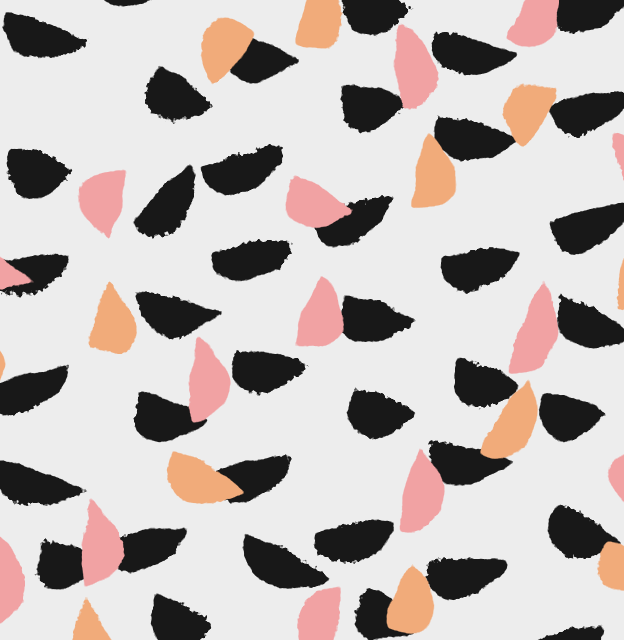
A WebGL 2 fragment shader for this pattern:

```glsl
#version 300 es
precision highp float;

uniform vec2 u_resolution;
out vec4 fragColor;

const vec3 PAPER = vec3(0.928);
const vec3 INK = vec3(0.095);
const vec3 PINK = vec3(0.945, 0.635, 0.64);
const vec3 ORANGE = vec3(0.945, 0.67, 0.48);
const float ROWS = 6.0;

vec4 hash4(vec2 p) {
    vec4 q = fract(p.xyxy * vec4(0.1031, 0.1030, 0.0973, 0.1099));
    q += dot(q, q.wzxy + 33.33);
    return fract((q.xxyz + q.yzzw) * q.zywx);
}

float cornerSlope(vec2 corner, vec2 offset) {
    float angle = 6.2832 * hash4(corner + 71.0).x;
    return dot(vec2(cos(angle), sin(angle)), offset);
}

float gradientNoise(vec2 p) {
    vec2 i = floor(p), f = p - i;
    vec2 u = f * f * f * (f * (f * 6.0 - 15.0) + 10.0);
    vec2 e = vec2(0.0, 1.0);
    return mix(mix(cornerSlope(i, f), cornerSlope(i + e.yx, f - e.yx), u.x),
               mix(cornerSlope(i + e.xy, f - e.xy), cornerSlope(i + e.yy, f - e.yy), u.x), u.y);
}

float smoothMax(float a, float b, float k) {
    float h = max(k - abs(a - b), 0.0) / k;
    return max(a, b) + 0.25 * k * h * h;
}

vec2 rotate(vec2 p, float angle) {
    float c = cos(angle), s = sin(angle);
    return vec2(c * p.x + s * p.y, c * p.y - s * p.x);
}

// Signed distance to the disc whose rim bows out by `bulge` to the right of a -> b
float arcSide(vec2 p, vec2 a, vec2 b, float bulge) {
    vec2 chord = b - a;
    float halfChord = 0.5 * length(chord);
    vec2 outward = vec2(chord.y, -chord.x) / (2.0 * halfChord);
    float radius = (halfChord * halfChord + bulge * bulge) / (2.0 * bulge);
    return length(p - 0.5 * (a + b) - outward * (bulge - radius)) - radius;
}

// Chip with a flat top, a pointed tip at +x and a rounded belly below
float chip(vec2 p, float size, float belly) {
    float len = mix(0.62, 1.02, size * size);
    float depth = mix(0.47, 0.35, size);
    vec2 heel = vec2(-0.5 * len, 0.4 * depth);
    vec2 tip = vec2(0.5 * len, 0.32 * depth);
    vec2 low = vec2(-len * mix(0.1, 0.34, belly), -0.62 * depth);
    float top = arcSide(p, tip, heel, 0.045);
    float back = arcSide(p, heel, low, 0.055);
    float under = arcSide(p, low, tip, 0.06);
    return smoothMax(top, smoothMax(back, under, 0.22), 0.03);
}

// Mostly short chips falling to the right, some long strips rising
float inkChip(vec2 p, vec2 cell) {
    vec4 place = hash4(cell), form = hash4(cell + 19.0);
    bool strip = place.w > 0.62;
    float angle = strip ? mix(0.02, 0.32, place.z) : mix(-0.62, -0.15, place.z);
    if (place.w > 0.92) angle += 0.65;
    float size = strip ? mix(0.7, 1.0, form.x) : form.x * 0.95;
    float belly = strip ? 1.0 : form.y;
    vec2 q = rotate(p - 0.5 - (place.xy - 0.5) * 0.34, angle);
    return chip(q, size, belly);
}

// Mostly upright chips leaning right, some turned tip down
float colourChip(vec2 p, vec2 cell) {
    vec4 place = hash4(cell + 43.0), form = hash4(cell + 67.0);
    float angle = mix(1.0, 1.85, place.z);
    vec2 q = p - vec2(0.97, 1.0) - (place.xy - 0.5) * 0.26;
    if (form.w > 0.9) angle = -0.5;
    else if (place.w > 0.75) angle -= 3.3;
    return chip(rotate(q, angle), form.x, form.y);
}

float coverage(float d, float pixel) {
    return clamp(0.5 - d / (1.3 * pixel), 0.0, 1.0);
}

void main() {
    vec2 p = gl_FragCoord.xy / u_resolution.y * ROWS;
    float pixel = ROWS / u_resolution.y;

    // Torn rims: slow wobble everywhere, fine bristles in patches
    float wobble = 0.045 * gradientNoise(p * 4.0);
    float patches = smoothstep(-0.2, 0.35, gradientNoise(p * 2.3 + 9.0));
    float bristle = 0.043 * gradientNoise(p * 20.0) + 0.022 * gradientNoise(p * 41.0);
    bristle *= mix(0.25, 1.0, patches);

    // Nearest chip of each layer; odd columns sit half a row higher
    float inkDist = 9.0, colourDist = 9.0;
    vec3 tint = PINK;
    for (float i = -1.0; i <= 1.0; i++) {
        float column = floor(p.x) + i;
        vec2 shifted = p - vec2(0.0, 0.5 * mod(column, 2.0));
        for (float j = -1.0; j <= 1.0; j++) {
            vec2 cell = vec2(column, floor(shifted.y) + j);
            vec2 local = shifted - cell;
            inkDist = min(inkDist, inkChip(local, cell + 5.0));

            // Evenly spread share of cells that carry a coloured chip
            float pick = fract(dot(cell, vec2(0.382, 0.713)) + 0.1);
            float d = pick < 0.56 ? colourChip(local, cell + 5.0) : 9.0;
            if (d < colourDist) {
                colourDist = d;
                tint = pick < 0.29 ? PINK : ORANGE;
            }
        }
    }

    vec3 colour = mix(PAPER, INK, coverage(inkDist + wobble + bristle, pixel));
    colour = mix(colour, tint, coverage(colourDist + wobble + 0.45 * bristle, pixel));
    fragColor = vec4(colour, 1.0);
}
```
